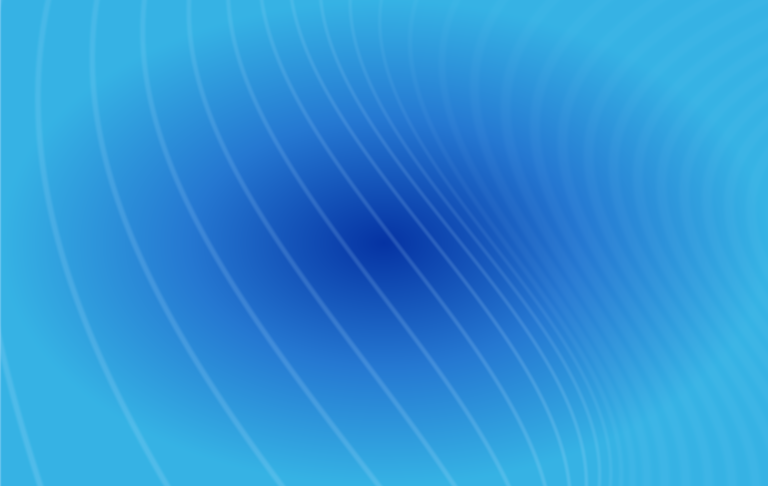
Reproduce this background procedurally as a Shadertoy shader.

```glsl
#define CURVES 26
#define LINE_WIDTH 0.0030
#define FAN_WIDTH 0.0065
#define LINE_ALPHA 0.20
#define FAN_ALPHA 0.055
#define MID_RADIUS 0.255
#define EDGE_RADIUS 0.50

const vec3 NAVY = vec3(0.02, 0.20, 0.64);
const vec3 AZURE = vec3(0.145, 0.47, 0.82);
const vec3 CYAN = vec3(0.21, 0.70, 0.895);
const vec3 PALE = vec3(0.66, 0.85, 0.98);

vec4 softplus(vec4 x) {
    return log(1.0 + exp(x));
}

// Horizontal positions of curve k at four evenly spaced heights, top to bottom
vec4 curveKnots(float k) {
    vec4 width = vec4(0.8, 1.0, 1.4, 1.5);
    vec4 leftSpread = width * softplus((vec4(4.6, 6.3, 5.8, 3.5) - k) / width);
    vec4 rightSpread = softplus(k - vec4(11.5, 11.5, 12.5, 13.0));
    return vec4(0.490, 0.5625, 0.725, 0.797)
         + vec4(0.0365, 0.0169, 0.0078, 0.0104) * (k - 10.0)
         - vec4(0.0273, 0.067, 0.112, 0.176) * leftSpread
         + vec4(0.0326, 0.0156, 0.0182, 0.0208) * rightSpread;
}

// Cubic weights for the four knots, with t running from 0 to 1
vec4 cubicWeights(float t) {
    float s = 3.0 * t, a = s - 1.0, b = s - 2.0, c = s - 3.0;
    return vec4(-a * b * c / 6.0, s * b * c / 2.0, -s * a * c / 2.0, s * a * b / 6.0);
}

// Elliptical glow, dark at the centre
vec3 background(vec2 uv) {
    float r = length(uv - 0.5);
    vec3 inner = mix(NAVY, AZURE, clamp(r / MID_RADIUS, 0.0, 1.0));
    float outer = clamp((r - MID_RADIUS) / (EDGE_RADIUS - MID_RADIUS), 0.0, 1.0);
    return mix(inner, CYAN, outer);
}

void mainImage(out vec4 fragColor, in vec2 fragCoord) {
    vec2 uv = fragCoord / iResolution.xy;
    float aspect = iResolution.x / iResolution.y;
    float pixel = 1.0 / iResolution.x;
    float depth = 1.0 - uv.y;
    vec3 color = background(uv);

    // Crisp lines on the left turn into a broad, faint fan on the right
    vec4 weights = cubicWeights(depth);
    vec4 slopeWeights = (cubicWeights(depth + 0.01) - cubicWeights(depth - 0.01)) / 0.02;
    for (int i = 0; i < CURVES; i++) {
        float k = float(i);
        vec4 knots = curveKnots(k);
        float slope = aspect * dot(knots, slopeWeights);
        float dist = abs(uv.x - dot(knots, weights)) / sqrt(1.0 + slope * slope);
        float fan = smoothstep(7.0, 12.0, k);
        float lineWidth = LINE_WIDTH * mix(1.25, 0.75, smoothstep(0.0, 8.0, k));
        float halfWidth = mix(lineWidth, FAN_WIDTH, smoothstep(10.0, 14.0, k));
        float soft = pixel + 0.4 * halfWidth;
        float cover = 1.0 - smoothstep(halfWidth - soft, halfWidth + soft, dist);
        float alpha = mix(LINE_ALPHA, FAN_ALPHA, fan) * mix(0.75, 1.15, depth);
        color = mix(color, PALE, cover * alpha);
    }

    // Thin pale rim at the left border
    color = mix(color, PALE, 0.4 * (1.0 - smoothstep(0.0008, 0.0024, uv.x)));
    fragColor = vec4(color, 1.0);
}
```
